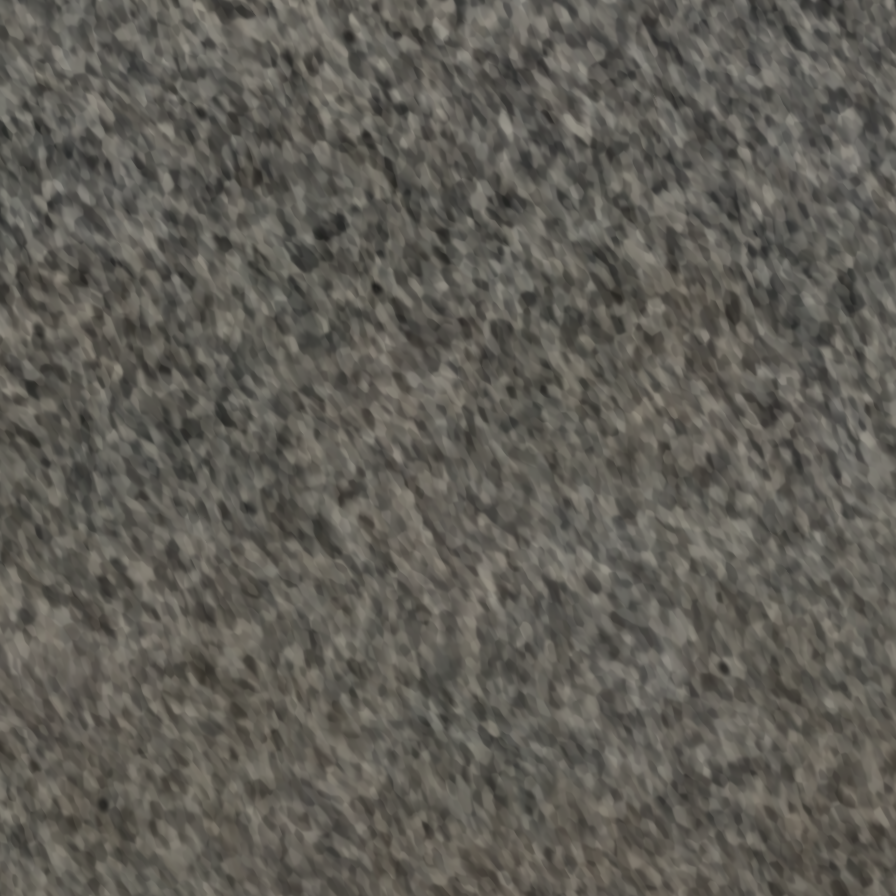
Write a Shadertoy shader that draws this texture.

```glsl
vec4 hash4(vec2 cell) {
    vec4 h = fract(cell.xyxy * vec4(0.1031, 0.1030, 0.0973, 0.1099));
    h += dot(h, h.wzxy + 33.33);
    return fract((h.xxyz + h.yzzw) * h.zywx);
}

// Soft cellular noise: x is tone, y is tint, both centred on zero
vec2 softGrains(vec2 p, float sharpness) {
    vec2 cell = floor(p), local = p - cell, sum = vec2(0.0);
    float total = 0.0;
    for (int j = -1; j <= 1; j++)
    for (int i = -1; i <= 1; i++) {
        vec2 offset = vec2(i, j);
        vec4 h = hash4(cell + offset + 200.0);
        vec2 d = offset + h.xy - local;
        float weight = exp(-sharpness * dot(d, d));
        sum += weight * (h.zw - 0.5);
        total += weight;
    }
    return sum / total;
}

// Sparse dark pits, slightly stretched along the grain
float pits(vec2 p) {
    vec2 cell = floor(p);
    vec4 h = hash4(cell + 71.0);
    vec2 d = (p - cell - 0.25 - 0.5 * h.xy) * vec2(1.0, 0.65);
    return step(0.92, h.z) * (1.0 - smoothstep(0.015, 0.075, length(d)));
}

void mainImage(out vec4 fragColor, in vec2 fragCoord) {
    vec2 p = fragCoord / iResolution.y;

    // Grain axes: x runs across the streaks, y along them, with a slight wobble
    vec2 q = vec2(dot(p, vec2(0.86, 0.51)), dot(p, vec2(0.51, -0.86)));
    q += 0.003 * sin(q.yx * vec2(31.0, 37.0) + 2.0 * sin(q * 17.0));

    // Layers from coarse clumps to fine grit
    vec2 clumps = softGrains(q * vec2(38.0, 26.0) + 5.0, 5.0);
    vec2 grains = softGrains(q * vec2(98.0, 54.0) + 11.0, 6.5);
    vec2 grit = softGrains(q * vec2(165.0, 84.0) + 37.0, 6.0);
    vec2 stains = softGrains(p * 7.0 + 3.0, 4.0);

    // Broad light and shade
    float broad = 0.03 * sin(5.0 * p.x - 6.5 * p.y + 1.0 + sin(4.0 * p.x + 3.0 * p.y));
    broad += 0.05 * exp(-9.0 * dot(p - vec2(0.62, 0.36), p - vec2(0.62, 0.36))) - 0.01;

    float contrast = mix(0.88, 1.12, smoothstep(0.1, 0.8, p.y));
    float tone = 0.57 * grains.x + 0.40 * grit.x + 0.24 * clumps.x;
    tone = tone * contrast + broad + 0.11 * stains.x;

    // Warm grey stone, browner towards the bottom
    vec3 color = vec3(0.371, 0.361, 0.334) * (1.0 + tone);
    float warmth = 0.35 * (0.5 - p.y) + 0.6 * stains.y + 0.4 * clumps.y + 0.4 * grains.y;
    color += warmth * vec3(0.020, 0.0, -0.020);
    color += (0.5 * grit.y + 0.4 * stains.x) * vec3(0.008, -0.008, 0.008);
    color *= 1.0 - 0.55 * pits(q * 9.0 + 20.0);

    fragColor = vec4(clamp(color, 0.0, 1.0), 1.0);
}
```
